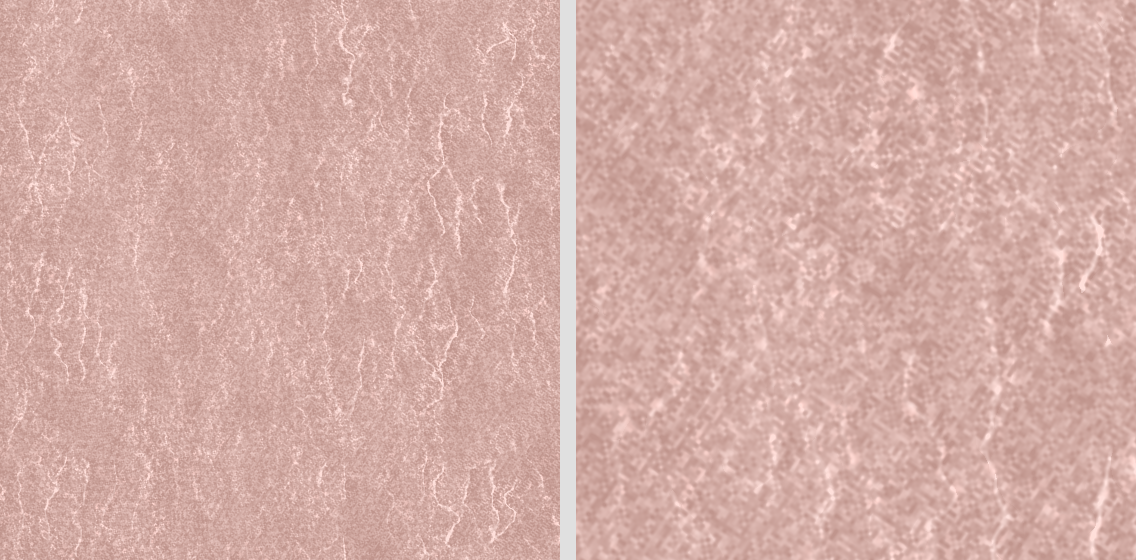
Left: the whole. Right: its middle third, enlarged.
Give the GLSL for this texture, as a Shadertoy shader.

```glsl
// Crinkled rose fabric: pale broken creases run mostly upright over fine grain.
// Creases are the edges of warped, stretched Voronoi cells in two sizes,
// faded by noise and by vertical bands, then mapped onto one pink ramp.

const vec3 SHADE = vec3(0.79, 0.63, 0.60);
const vec3 HIGHLIGHT = vec3(0.96, 0.84, 0.82);
const vec3 BLUSH = vec3(0.035, -0.012, -0.018);  // warm tint of some specks
const float BASE_TONE = 0.14;
const vec2 LARGE_CELLS = vec2(20.0, 10.0);       // cells across the canvas
const vec2 SMALL_CELLS = vec2(36.0, 21.0);
const float CREASE_WIDTH = 0.0036;
const float HALO_WIDTH = 0.0075;
const float GRAIN_FINE = 400.0;
const float GRAIN_COARSE = 190.0;
const float GRAIN_ANGLE = 0.6;                   // keeps grain off the pixel grid

float hash(vec2 p) {
    return fract(sin(dot(p, vec2(127.1, 311.7))) * 43758.5453);
}

vec2 hash2(vec2 p) {
    return vec2(hash(p), hash(p + vec2(37.2, 91.6)));
}

float noise(vec2 p) {
    vec2 i = floor(p), f = fract(p);
    f = f * f * (3.0 - 2.0 * f);
    return mix(mix(hash(i), hash(i + vec2(1, 0)), f.x),
               mix(hash(i + vec2(0, 1)), hash(i + vec2(1, 1)), f.x), f.y);
}

vec2 noise2(vec2 p) {
    return vec2(noise(p), noise(p + 53.7)) - 0.5;
}

float bump(float x, float center, float width) {
    float d = (x - center) / width;
    return exp(-d * d);
}

// x: distance to the nearest cell edge, y: sideways part of its normal
vec2 cellEdge(vec2 p) {
    vec2 cell = floor(p), f = fract(p);
    vec2 nearest = vec2(0.0), nearestCell = vec2(0.0);
    float best = 8.0;
    for (int y = -1; y <= 1; y++)
    for (int x = -1; x <= 1; x++) {
        vec2 g = vec2(x, y);
        vec2 r = g + hash2(cell + g) - f;
        if (dot(r, r) < best) {
            best = dot(r, r);
            nearest = r;
            nearestCell = g;
        }
    }
    vec2 edge = vec2(8.0, 0.0);
    for (int y = -2; y <= 2; y++)
    for (int x = -2; x <= 2; x++) {
        vec2 g = nearestCell + vec2(x, y);
        vec2 r = g + hash2(cell + g) - f;
        vec2 gap = r - nearest;
        if (dot(gap, gap) > 1e-5) {
            vec2 normal = normalize(gap);
            float d = dot(0.5 * (nearest + r), normal);
            if (d < edge.x) edge = vec2(d, normal.x);
        }
    }
    return edge;
}

void mainImage(out vec4 fragColor, in vec2 fragCoord) {
    vec2 uv = fragCoord / iResolution.y;
    float pixel = 1.0 / iResolution.y;

    // Ragged warp that makes the creases wander
    vec2 p = uv + 0.026 * noise2(uv * vec2(22.0, 27.0))
                + 0.010 * noise2(uv * 70.0)
                + 0.0025 * noise2(uv * 170.0);

    // Vertical bands: strong creases left and right, quiet middle
    float band = 0.32 + 0.45 * bump(uv.x, 0.11, 0.09)
               + 0.55 * bump(uv.x, 0.63, 0.06)
               + 0.75 * bump(uv.x, 0.79, 0.05)
               + 0.7 * bump(uv.x, 0.91, 0.06);

    // Grain and bright specks
    float c = cos(GRAIN_ANGLE), s = sin(GRAIN_ANGLE);
    vec2 turned = mat2(c, s, -s, c) * uv;
    float fine = noise(turned * GRAIN_FINE);
    float coarse = noise(turned * GRAIN_COARSE + 17.0);
    float grain = 0.70 * (fine - 0.5) + 0.32 * (coarse - 0.5);
    float speck = smoothstep(0.42, 0.8, 0.6 * fine + 0.4 * coarse);

    // Long creases, brightest where they run upright
    vec2 large = cellEdge(p * LARGE_CELLS);
    float dist = large.x / LARGE_CELLS.x;
    float upright = smoothstep(0.35, 0.95, abs(large.y));
    float broken = smoothstep(0.30, 0.60, noise(uv * vec2(21.0, 14.0) + 5.0));
    float strength = band * broken * mix(0.2, 1.0, upright);
    float crease = 1.0 - smoothstep(0.0, max(CREASE_WIDTH, pixel), dist);
    float halo = exp(-dist / HALO_WIDTH);
    float shadow = halo * (1.0 - crease) * step(large.y, 0.0);

    // Short speckled wrinkles filling the cloth
    vec2 small = cellEdge(p * SMALL_CELLS + 31.0);
    float smallDist = small.x / SMALL_CELLS.x;
    float patches = smoothstep(0.30, 0.65, noise(uv * vec2(22.0, 18.0) + 71.0));
    float wrinkle = exp(-smallDist / 0.0032) * patches;
    wrinkle *= mix(0.45, 1.0, abs(small.y)) * (0.6 + 0.35 * band);

    // Soft upright folds
    float folds = 0.22 * (noise(p * vec2(46.0, 15.0)) - 0.5)
                + 0.16 * (noise(uv * vec2(9.0, 4.0)) - 0.5);

    float tone = BASE_TONE + grain + folds;
    tone += strength * crease * (0.6 + 0.5 * coarse);
    tone += halo * (0.12 + 0.55 * speck) * (0.25 * broken + 0.45 * strength);
    tone -= 0.34 * shadow * strength;
    tone += wrinkle * (0.28 + 0.6 * speck);

    vec3 color = mix(SHADE, HIGHLIGHT, clamp(tone, -0.22, 1.2));
    color += BLUSH * speck * (wrinkle + halo * broken) * noise(uv * 150.0);
    fragColor = vec4(clamp(color, 0.0, 1.0), 1.0);
}
```
